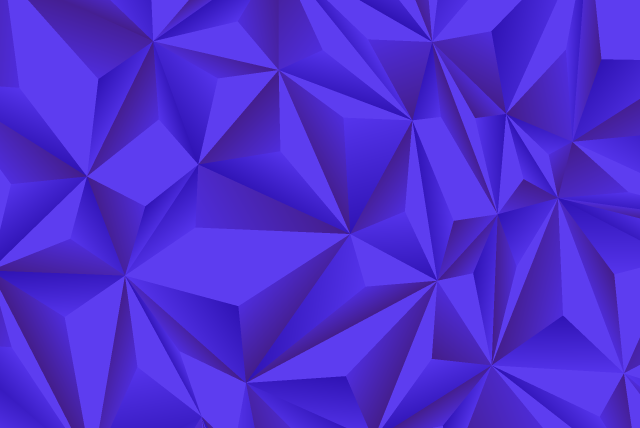
A WebGL 2 fragment shader for this background:

```glsl
#version 300 es
precision highp float;
// Faceted violet relief: an irregular triangle mesh, each triangle raised to a three-sided pyramid.

uniform vec2 u_resolution;
out vec4 fragColor;

const vec3 LIT         = vec3(0.365, 0.240, 0.940);
const vec3 BLUE_DARK   = vec3(0.185, 0.075, 0.705);
const vec3 BLUE_LIGHT  = vec3(0.335, 0.205, 0.925);
const vec3 PLUM_DARK   = vec3(0.265, 0.115, 0.540);
const vec3 PLUM_LIGHT  = vec3(0.310, 0.175, 0.870);

const float CELL_SIZE   = 0.28;            // mesh spacing, in canvas heights
const float JITTER      = 0.40;            // vertex offset; below 0.5 keeps cells simple
const float MESH_ANGLE  = 0.42;
const vec2  MESH_SHIFT  = vec2(3.3, 7.6);
const float APEX_SPREAD = 0.9;             // how far apexes stray from the centroid
const float TILT_MAX    = 0.85;            // gradient slant along the base edge
const float FLIP_CHANCE = 0.2;             // share of gradients darkest at the apex
const int   SAMPLES     = 3;               // antialiasing samples per axis

vec3 hash3(vec2 p) {
    vec3 q = fract(vec3(p.xyx) * vec3(0.1031, 0.1030, 0.0973));
    q += dot(q, q.yxz + 33.33);
    return fract((q.xxy + q.yzz) * q.zyx);
}

vec2 meshVertex(vec2 id) {
    return id + JITTER * (2.0 * hash3(id + 50.0).xy - 1.0);
}

float cross2(vec2 a, vec2 b) {
    return a.x * b.y - a.y * b.x;
}

float area2(vec2 a, vec2 b, vec2 c) {
    return cross2(b - a, c - a);
}

// Barycentric coordinates of p in triangle abc
vec3 barycentric(vec2 p, vec2 a, vec2 b, vec2 c) {
    return vec3(area2(p, b, c), area2(p, c, a), area2(p, a, b)) / area2(a, b, c);
}

// Light direction drifts over the mesh, so facets turn bright on varying sides
vec2 lightDirection(vec2 p) {
    float angle = 2.4 * sin(0.9 * p.x + 1.3 * p.y) + 2.0 * sin(1.7 * p.y - 1.1 * p.x + 0.8);
    return vec2(cos(angle), sin(angle));
}

vec3 shadePyramid(vec3 bary, vec2 a, vec2 b, vec2 c, vec2 key) {
    vec3 apex = 1.0 + APEX_SPREAD * (hash3(key + 11.0) - 0.5);
    apex /= apex.x + apex.y + apex.z;

    // The facet lies opposite corner k; height runs from base edge to apex
    vec3 ratio = bary / apex;
    float height = min(ratio.x, min(ratio.y, ratio.z));
    int k = ratio.x == height ? 0 : (ratio.y == height ? 1 : 2);
    vec3 along = bary - height * apex;

    // Rank the three facets by how they face the light
    vec2 centre = (a + b + c) / 3.0;
    vec2 light = lightDirection(centre);
    vec3 facing = vec3(dot(normalize(centre - a), light),
                       dot(normalize(centre - b), light),
                       dot(normalize(centre - c), light));
    float brightest = max(facing.x, max(facing.y, facing.z));
    float darkest = min(facing.x, min(facing.y, facing.z));
    if (facing[k] == brightest) return LIT;

    // Linear gradient given by a tone at each facet corner
    vec3 rnd = hash3(key + vec2(23.0, 5.0) * float(k + 1));
    int side = (k + (rnd.x < 0.5 ? 1 : 2)) % 3;
    float tone = clamp(height + TILT_MAX * rnd.y * along[side], 0.0, 1.0);
    if (rnd.z < FLIP_CHANCE) tone = 1.0 - tone;
    return facing[k] == darkest ? mix(PLUM_DARK, PLUM_LIGHT, tone)
                                : mix(BLUE_DARK, BLUE_LIGHT, tone);
}

bool isInside(vec3 bary) {
    return min(bary.x, min(bary.y, bary.z)) >= -1e-5;
}

// Find the mesh triangle that covers p
vec3 relief(vec2 p) {
    vec2 home = floor(p);
    for (int y = -1; y <= 1; y++)
    for (int x = -1; x <= 1; x++) {
        vec2 id = home + vec2(x, y);
        vec2 a = meshVertex(id), b = meshVertex(id + vec2(1, 0));
        vec2 c = meshVertex(id + vec2(1, 1)), d = meshVertex(id + vec2(0, 1));

        // Split the cell along the diagonal that leaves the fuller triangles
        bool splitAC = min(area2(a, b, c), area2(a, c, d)) > min(area2(a, b, d), area2(b, c, d));
        vec2 lowerTip = splitAC ? c : d;
        vec2 upperTip = splitAC ? a : b;

        vec3 lower = barycentric(p, a, b, lowerTip);
        if (isInside(lower)) return shadePyramid(lower, a, b, lowerTip, id + 100.0);
        vec3 upper = barycentric(p, c, d, upperTip);
        if (isInside(upper)) return shadePyramid(upper, c, d, upperTip, id + 200.0);
    }
    return LIT;
}

void main() {
    float cs = cos(MESH_ANGLE), sn = sin(MESH_ANGLE);
    mat2 turn = mat2(cs, sn, -sn, cs);
    vec3 sum = vec3(0.0);
    for (int j = 0; j < SAMPLES; j++)
    for (int i = 0; i < SAMPLES; i++) {
        vec2 offset = (vec2(i, j) + 0.5) / float(SAMPLES) - 0.5;
        vec2 p = (gl_FragCoord.xy + offset) / u_resolution.y;
        sum += relief(turn * p / CELL_SIZE + MESH_SHIFT);
    }
    fragColor = vec4(sum / float(SAMPLES * SAMPLES), 1.0);
}
```
